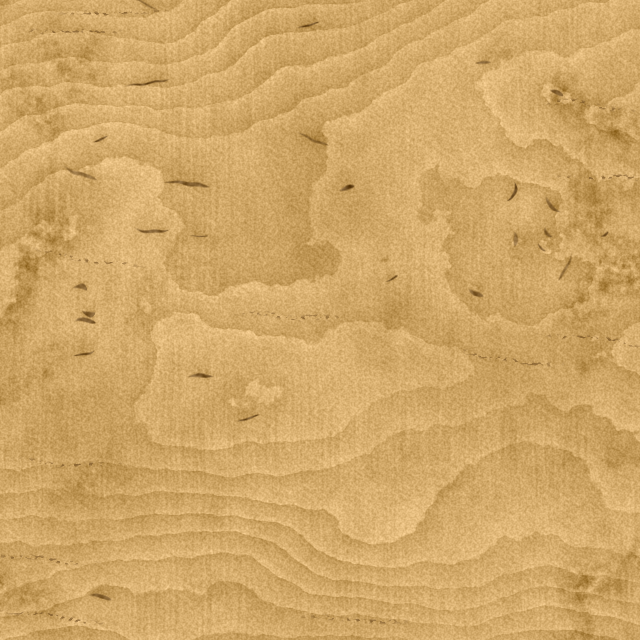
A Shadertoy shader for this texture:

```glsl
vec2 hash2(vec2 p) {
    vec3 q = fract(p.xyx * vec3(.1031, .1030, .0973));
    q += dot(q, q.yzx + 33.33);
    return fract((q.xx + q.yz) * q.zy);
}

float cornerSlope(vec2 cell, vec2 offset) {
    float angle = 6.2832 * hash2(cell + 57.).x;
    return dot(vec2(cos(angle), sin(angle)), offset);
}

float gradientNoise(vec2 p) {
    vec2 i = floor(p), f = p - i, e = vec2(1, 0);
    vec2 u = f * f * f * (f * (f * 6. - 15.) + 10.);
    return mix(mix(cornerSlope(i, f), cornerSlope(i + e, f - e), u.x),
               mix(cornerSlope(i + e.yx, f - e.yx), cornerSlope(i + 1., f - 1.), u.x), u.y);
}

float fbm(vec2 p) {
    float sum = 0., amplitude = 1.;
    for (int i = 0; i < 4; i++) {
        sum += amplitude * gradientNoise(p);
        p = mat2(1.6, 1.2, -1.2, 1.6) * p + 17.;
        amplitude *= .55;
    }
    return sum;
}

// How disturbed the figure is: two burl areas, left and right
float burl(vec2 p) {
    vec2 left = p - vec2(.2, .5), right = p - vec2(.87, .64);
    return exp(-55. * dot(left, left)) + exp(-32. * dot(right, right));
}

// Growth layers: wide islands in the middle, tight bands above and below
float growthHeight(vec2 p) {
    float y = p.y - .48 - .42 * p.x * p.x * smoothstep(.52, .9, p.y);
    float h = 30. * y * y + 2.6 * gradientNoise(p * vec2(3.1, 4.2) + 4.);
    h += gradientNoise(p * vec2(7., 9.) + 31.) * (.5 + burl(p));
    return h + .3 * fbm(p * 17.) * (.7 + burl(p));
}

float layerTone(float h) {
    float s = fract(h), edge = max(fwidth(h) * 1.2, .05);
    float body = .017 - .066 * exp(-3. * s) + .036 * smoothstep(.6, 1., s);
    return mix(body, -.05, smoothstep(1. - edge, 1., s));
}

// Bent, tapering bark slits: x is the slit, y the shade beside it
vec2 barkSlits(vec2 p) {
    vec2 result = vec2(0);
    p += .005 * vec2(gradientNoise(p * 38.), gradientNoise(p * 38. + 9.));
    for (int k = 0; k < 27; k++) {
        float layer = float(k / 9);
        vec2 cell = floor(p * 11. + layer * .37) + vec2(k % 3, (k / 3) % 3) - 1.;
        vec2 seed = cell + layer * 71.;
        vec2 center = (cell + hash2(seed) - layer * .37) / 11.;
        vec2 shape = hash2(seed + 13.), pick = hash2(seed + 29.);
        float disturbed = burl(center);
        if (pick.x > .035 + .5 * disturbed) continue;

        float angle = (shape.x - .58) * (.8 + 3. * disturbed * step(.5, center.x));
        vec2 q = mat2(cos(angle), -sin(angle), sin(angle), cos(angle)) * (p - center);
        float halfLength = mix(.01, .045, shape.y * shape.y);
        q.y += (pick.y - .5) * 1.5 * disturbed * q.x * q.x / halfLength;
        float along = q.x / halfLength;
        float taper = max(0., 1. - along * along) * (.65 + .35 * along);
        float gap = abs(q.y) - mix(.0012, .0055, fract(pick.y * 7.)) * taper;
        float slit = (1. - smoothstep(-.0016, .0018, gap)) * smoothstep(0., .4, taper);
        float shade = taper * exp(-abs(q.y) / (q.y > 0. ? .014 : .004));
        result = max(result, vec2(slit * mix(.55, 1., shape.x), shade));
    }
    return result;
}

// Broken rows of tiny pores, nearly along the grain
float poreRows(vec2 p) {
    float pores = 0.;
    for (float i = 0.; i < 12.; i++) {
        vec2 q = p - hash2(vec2(i, 5.));
        q.y += q.x * (.04 + .14 * hash2(vec2(i, 8.)).x) + .012 * gradientNoise(p * 14.);
        float row = exp(-q.y * q.y / .00001) * (1. - smoothstep(.03, .11, abs(q.x)));
        pores = max(pores, row);
    }
    return pores * smoothstep(.05, .3, gradientNoise(p * vec2(130., 210.)));
}

void mainImage(out vec4 fragColor, in vec2 fragCoord) {
    vec2 p = fragCoord / iResolution.xy;
    vec2 turned = mat2(.8, .6, -.6, .8) * p;

    // Growth figure and slow drift of tone
    float tone = layerTone(growthHeight(p)) * (1. + .9 * gradientNoise(p * 4. + 50.));
    tone += .065 * gradientNoise(p * 3. + 20.) + .034 * fbm(turned * 19.);

    // Vertical scratches, short fibres and fine grain
    float scratched = .5 + smoothstep(-.3, .4, gradientNoise(p * 5. + 90.));
    float sway = .004 * gradientNoise(p * 9.);
    tone += .04 * scratched * gradientNoise(vec2((p.x + sway) * 233., p.y * 8.));
    tone += .035 * gradientNoise(turned * vec2(60., 170.));
    tone += .075 * gradientNoise(turned * 203.) + .085 * gradientNoise(turned.yx * 341. + 7.);

    // Mottled stains, stronger towards the sides
    float side = smoothstep(.25, .5, abs(p.x - .5));
    float stain = smoothstep(.05, .8, fbm(p * 6. + 80.) + .2 * side - .08);
    tone -= stain * (.05 + .06 * side) * (1. + 2. * fbm(turned * 60.));
    float smudge = smoothstep(.15, .6, fbm(p * vec2(9., 5.) + 140.)) * side;
    tone -= smudge * .09 * (.7 + 1.6 * gradientNoise(p * vec2(150., 14.)));

    vec2 slits = barkSlits(p);
    tone -= .12 * slits.y;

    vec3 wood = vec3(.825, .665, .414) + tone * vec3(1., 1.02, 1.1);
    vec3 bark = vec3(.36, .235, .085) + .3 * gradientNoise(turned * 120.);
    wood = mix(wood, bark, .85 * slits.x);
    wood = mix(wood, vec3(.43, .29, .12), .65 * poreRows(p));
    fragColor = vec4(clamp(wood, 0., 1.), 1.);
}
```
